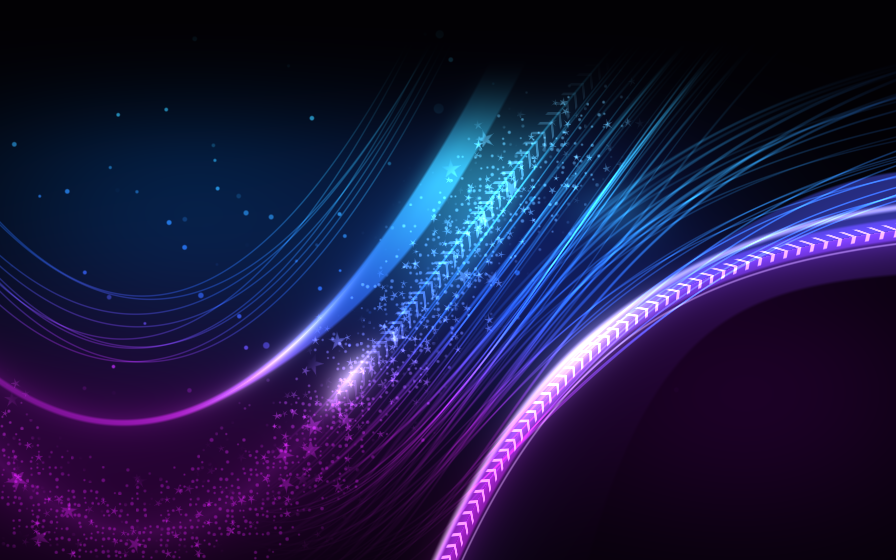
Write a Shadertoy shader that draws this background.

```glsl
// Neon ribbons, fine strands and a trail of stars sweeping over a dark sky.

const vec3 MAGENTA = vec3(0.78, 0.12, 0.85);
const vec3 VIOLET = vec3(0.42, 0.22, 0.85);
const vec3 BLUE = vec3(0.14, 0.36, 0.86);
const vec3 CYAN = vec3(0.18, 0.68, 0.82);
const vec3 TEAL = vec3(0.16, 0.55, 0.50);
const vec3 WHITE = vec3(0.95, 0.88, 1.0);

float hash(float n) { return fract(sin(n * 91.345) * 4745.35); }
float hash2(vec2 c) { return fract(sin(dot(c, vec2(127.1, 311.7))) * 4375.85); }
float fall(float a, float b, float x) { return 1.0 - smoothstep(a, b, x); }

float glow(vec2 p, vec2 centre, vec2 size) {
  vec2 q = (p - centre) / size;
  return exp(-dot(q, q));
}

// Signed distance to a valley at foot that climbs by height over spread
float swoop(vec2 p, vec2 foot, float height, float spread) {
  float d = p.x - foot.x, s2 = spread * spread, k = d * d + s2;
  float slope = 2.0 * height * d * s2 / (k * k);
  return (p.y - foot.y - height * d * d / k) / sqrt(1.0 + slope * slope);
}

// Signed distance to an arch that leaves the floor at x0 and settles at top
float archway(vec2 p, float x0, float top, float rate) {
  float rest = exp(-rate * (p.x - x0)), slope = top * rate * rest;
  return (p.y - top * (1.0 - rest)) / sqrt(1.0 + slope * slope);
}

float line(float d, float width, float px) {
  return fall(max(width - px, 0.0), width + px, abs(d));
}

float band(float d, float low, float high) {
  return line(d - 0.5 * (low + high), 0.5 * (high - low), 0.003);
}

float starDist(vec2 p, float radius, float turn) {
  float a = mod(atan(p.y, p.x) + turn, 1.2566) - 0.6283;
  vec2 q = length(p) * vec2(cos(a), abs(sin(a)));
  return (q.x - radius) * 0.309 + q.y * 0.951;
}

// One jittered shape per cell: stars (1) or discs (0)
float scatter(vec2 p, float cells, float density, float size, float star, float px) {
  vec2 id = floor(p * cells);
  float rnd = hash2(id + cells), aa = px * cells;
  vec2 q = fract(p * cells) - 0.75 + 0.5 * vec2(hash2(id + 7.3), hash2(id + 19.1));
  float radius = size * (0.45 + 0.55 * hash2(id + 31.7));
  float d = mix(length(q) - radius, starDist(q, radius, rnd * 6.0), star);
  return fall(-aa, aa, d) * smoothstep(0.0, 0.15, density - rnd);
}

// Arrow marks repeated along a path
float chevrons(float along, float d, float width, float count, float px) {
  float f = abs(fract((along + abs(d) * 1.3) * count) - 0.5);
  return fall(0.08, 0.08 + px * count * 2.0, f) * line(d, width, px);
}

vec3 neon(vec2 p) {
  float lift = 0.12 * fall(0.0, 0.6, p.x);
  vec3 c = mix(MAGENTA, BLUE, smoothstep(0.2, 0.46, p.y - lift));
  return mix(c, CYAN, smoothstep(0.42, 0.72, p.y - lift) * fall(1.0, 1.9, p.x));
}

vec3 sky(vec2 p, float under) {
  vec3 c = vec3(0.01, 0.12, 0.25) * glow(p, vec2(0.33, 0.62), vec2(0.42, 0.26));
  c += vec3(0.05, 0.10, 0.32) * glow(p, vec2(0.98, 0.52), vec2(0.34, 0.26)) * (1.0 - under);
  c += vec3(0.13, 0.00, 0.16) * glow(p, vec2(0.2, 0.2), vec2(0.6, 0.25));
  c += vec3(0.10, 0.00, 0.13) * glow(p, vec2(1.35, 0.3), vec2(0.4, 0.28)) * under;
  return vec3(0.006, 0.002, 0.015) + c * fall(0.7, 1.0, p.y);
}

// Left arcs, steep trail lines and right crests
float strands(vec2 p, float px) {
  float sum = 0.0;
  for (int i = 0; i < 28; i++) {
    float n = float(i), a = hash(n + 1.0), b = hash(n + 41.0), c = hash(n + 83.0);
    float width = 0.0006 + 0.0016 * c * c, x0 = 0.4 + 0.22 * a;
    float arc = swoop(p, vec2(0.2 + 0.08 * a, 0.35 + 0.13 * b), 16.0 + 4.0 * c, 3.1);
    float steep = swoop(p, vec2(0.26 + 0.26 * a, 0.1 * b), 2.0, 0.88 + 0.15 * c);
    float crest = swoop(p, vec2(x0, 0.08 * b - 0.06), 0.82 + 0.32 * c, 0.46 + 0.16 * b);
    sum += line(arc, 0.0008, px) * 0.35 * step(n, 8.5);
    sum += line(steep, width, px) * (0.15 + 0.6 * b) * smoothstep(0.4, 0.8, p.x);
    sum += line(crest, width * 1.2, px) * (0.15 + 0.5 * a) * smoothstep(x0, x0 + 0.4, p.x);
  }
  return sum * fall(0.62, 0.93, p.y) * (0.3 + 0.7 * smoothstep(0.1, 0.45, p.y));
}

void mainImage(out vec4 fragColor, in vec2 fragCoord) {
  float px = 1.0 / iResolution.y;
  vec2 p = fragCoord * px;
  vec3 tint = neon(p);
  float fade = fall(0.66, 0.9, p.y);
  float left = swoop(p, vec2(0.22, 0.25), 15.5, 3.16);
  float trail = swoop(p, vec2(0.25, 0.05), 2.04, 0.985);
  float arch = archway(p, 0.8, 0.625, 3.55);
  float inner = archway(p, 1.05, 0.52, 7.0);
  float right = smoothstep(1.05, 1.6, p.x);
  vec3 col = sky(p, fall(-0.02, 0.02, arch)) + tint * strands(p, px);

  // Left ribbon, widening as it climbs
  float width = 0.01 + 0.045 * smoothstep(0.38, 0.82, p.x);
  float lit = band(left, -width, 0.0) * (0.3 + 0.25 * smoothstep(0.0, 0.5, p.x));
  lit += exp(-abs(left) * 35.0) * 0.18 + exp(-abs(trail) * 22.0) * 0.18;
  col += tint * lit * fade;
  col += TEAL * line(left + 0.08, 0.08, 0.03) * glow(p, vec2(0.85, 0.67), vec2(0.16, 0.2)) * 0.6 * fade;
  col += WHITE * exp(-abs(left + 0.006) * 130.0) * glow(p, vec2(0.52, 0.37), vec2(0.15, 0.12)) * 0.8;

  // Star trail
  float dust = glow(vec2(trail), vec2(-0.01), vec2(0.13)) * fade;
  float high = smoothstep(0.15, 0.4, p.y);
  float sparks = scatter(p, 95.0, dust * 0.7, 0.3, 0.0, px) * 0.5;
  sparks += scatter(p, 52.0, dust * (0.3 + 0.35 * high), 0.42, 1.0, px) * 0.6;
  sparks += scatter(p, 19.0, dust * 0.4, 0.4, 1.0, px) * 0.45;
  sparks += chevrons(p.x + p.y, trail, 0.018, 32.0, px) * 0.5 * smoothstep(0.55, 0.75, p.x) * fade;
  col += mix(tint, WHITE, 0.3 * high) * sparks * (0.65 + 0.35 * high);

  // Right ribbon: sheets, core, white edge and arrow marks
  float strength = 0.2 + 0.35 * right;
  col += mix(VIOLET, BLUE, 0.6) * band(arch, 0.0, 0.018 + 0.085 * right) * strength;
  col += VIOLET * smoothstep(-0.004, 0.004, inner) * exp(arch * 11.0) * strength * step(arch, 0.0);
  vec3 core = mix(MAGENTA, VIOLET, smoothstep(0.1, 0.4, p.y));
  col += core * (band(arch, -0.018, 0.02) * 0.35 + exp(-abs(arch) * 40.0) * 0.35);
  float edge = line(arch - 0.02 - 0.02 * right, 0.004, px * 3.0) * 0.55;
  edge += line(arch + 0.024, 0.0015, px) * 0.35;
  col += WHITE * (edge + chevrons(p.x + p.y, arch, 0.012, 34.0, px) * 0.55);

  // Hot spots and drifting discs
  col += WHITE * exp(-abs(trail - 0.01) * 45.0) * glow(p, vec2(0.62, 0.33), vec2(0.06)) * 0.9;
  col += WHITE * exp(-abs(arch - 0.008) * 55.0) * glow(p, vec2(1.04, 0.37), vec2(0.16)) * 0.8;
  col += CYAN * glow(p, vec2(1.1, 0.62), vec2(0.07, 0.05)) * 0.25;
  float drift = glow(p, vec2(0.4, 0.55), vec2(0.6, 0.35));
  col += tint * scatter(p, 22.0, drift * 0.28, 0.1, 0.0, px) * 0.7;
  col += tint * scatter(p, 7.0, drift * 0.25, 0.07, 0.0, px) * 0.6;
  fragColor = vec4(min(col, 1.0), 1.0);
}
```
